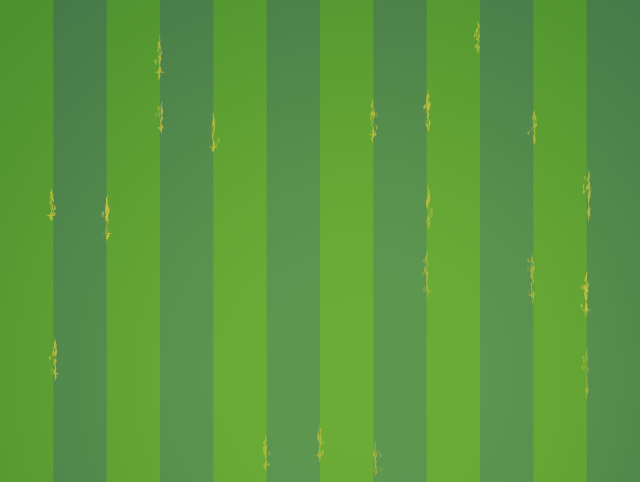
Give the GLSL for this pattern, as a WebGL 1 fragment shader.

```glsl
precision highp float;
// Twelve vertical stripes in two greens, shaded darker away from a low, off-centre glow.
// Sparse yellow scuffs sit on the stripe seams: hashed cells choose where each one
// appears, and value noise frays its spindle, tuft and specks.
uniform vec2 u_resolution;

const float STRIPES = 12.0;
const float CELL_HEIGHT = 1.5;
const float SCUFF_CHANCE = 0.27;
const vec2 GLOW_CENTRE = vec2(0.56, 0.22);

float hash(vec2 p) {
  vec3 q = fract(vec3(p.xyx) * 0.1031);
  q += dot(q, q.yzx + 33.33);
  return fract((q.x + q.y) * q.z);
}

float noise(vec2 p) {
  vec2 i = floor(p);
  vec2 f = fract(p);
  f = f * f * (3.0 - 2.0 * f);
  float low = mix(hash(i), hash(i + vec2(1.0, 0.0)), f.x);
  float high = mix(hash(i + vec2(0.0, 1.0)), hash(i + vec2(1.0, 1.0)), f.x);
  return mix(low, high, f.y);
}

// Coverage of a pointed sliver with the given half width and half length.
float spindle(vec2 p, vec2 halfSize, float pixel) {
  float taper = max(1.0 - abs(p.y) / halfSize.y, 0.0);
  float halfWidth = halfSize.x * taper;
  float coverage = clamp((halfWidth - abs(p.x)) / pixel + 0.5, 0.0, 1.0);
  return coverage * smoothstep(0.0, 0.2, taper);
}

// One scuff: a tall sliver, a lower tuft, a short cross stroke and loose specks.
float scuff(vec2 p, vec2 cell, float pixel) {
  float size = mix(0.65, 1.1, hash(cell + 17.0));
  float side = hash(cell + 29.0) < 0.5 ? -1.0 : 1.0;
  vec2 grain = p + cell * 7.3;
  vec2 q = p;
  q.x += (noise(grain * vec2(8.0, 20.0)) - 0.5) * 0.035;
  vec2 tuft = q + vec2(0.0, 0.42 * size);

  float mark = spindle(q, vec2(0.042, 0.36 * size), pixel);
  mark = max(mark, spindle(tuft, vec2(0.035, 0.18 * size), pixel));
  float cross = spindle(tuft.yx, vec2(0.022, 0.09), pixel);
  mark = max(mark, cross * step(0.5, hash(cell + 41.0)));

  for (int i = 0; i < 3; i++) {
    float k = float(i);
    vec2 offset = vec2(side * (0.04 + 0.07 * hash(cell + k + 53.0)),
                       0.6 * (hash(cell + k + 71.0) - 0.7) * size);
    mark = max(mark, 0.8 * spindle(q - offset, vec2(0.022, 0.055), pixel));
  }
  float fray = smoothstep(0.15, 0.6, noise(grain * vec2(35.0, 14.0)));
  return mark * mix(0.3, 1.0, fray) * mix(0.55, 0.95, hash(cell + 83.0));
}

// Scuff coverage on the nearest seam, in units of one stripe width.
float seamWear(vec2 p, float pixel) {
  float seam = floor(p.x + 0.5);
  float row = floor(p.y / CELL_HEIGHT);
  float inside = step(0.5, seam) * step(seam, STRIPES - 0.5);
  float wear = 0.0;
  for (int i = -1; i <= 1; i++) {
    vec2 cell = vec2(seam, row + float(i));
    float present = step(hash(cell + 5.0), SCUFF_CHANCE);
    vec2 centre = vec2(seam + 0.08 * (hash(cell + 11.0) - 0.5),
                       (cell.y + mix(0.35, 0.75, hash(cell + 13.0))) * CELL_HEIGHT);
    wear = max(wear, present * scuff(p - centre, cell, pixel));
  }
  return wear * inside;
}

// 1 on the bright stripes, 0 on the dull ones, smoothed across each seam.
float stripeMask(float x, float pixel) {
  float seamDistance = 0.5 - abs(mod(x + 0.5, 2.0) - 1.0);
  return clamp(seamDistance / pixel + 0.5, 0.0, 1.0);
}

void main() {
  vec2 uv = gl_FragCoord.xy / u_resolution;
  vec2 p = gl_FragCoord.xy * STRIPES / u_resolution.x;
  float pixel = STRIPES / u_resolution.x;

  // Radial shading
  float aspect = u_resolution.y / u_resolution.x;
  float fromGlow = length((uv - GLOW_CENTRE) * vec2(1.0, aspect));
  float shade = smoothstep(0.08, 0.95, fromGlow);
  vec3 bright = mix(vec3(0.42, 0.67, 0.21), vec3(0.29, 0.56, 0.18), shade);
  vec3 dull = mix(vec3(0.365, 0.59, 0.31), vec3(0.26, 0.46, 0.28), shade);

  // Stripes and worn seams
  vec3 color = mix(dull, bright, stripeMask(p.x, pixel));
  vec3 scuffColor = vec3(0.80, 0.76, 0.24);
  color = mix(color, scuffColor, seamWear(p, pixel));
  gl_FragColor = vec4(color, 1.0);
}
```
